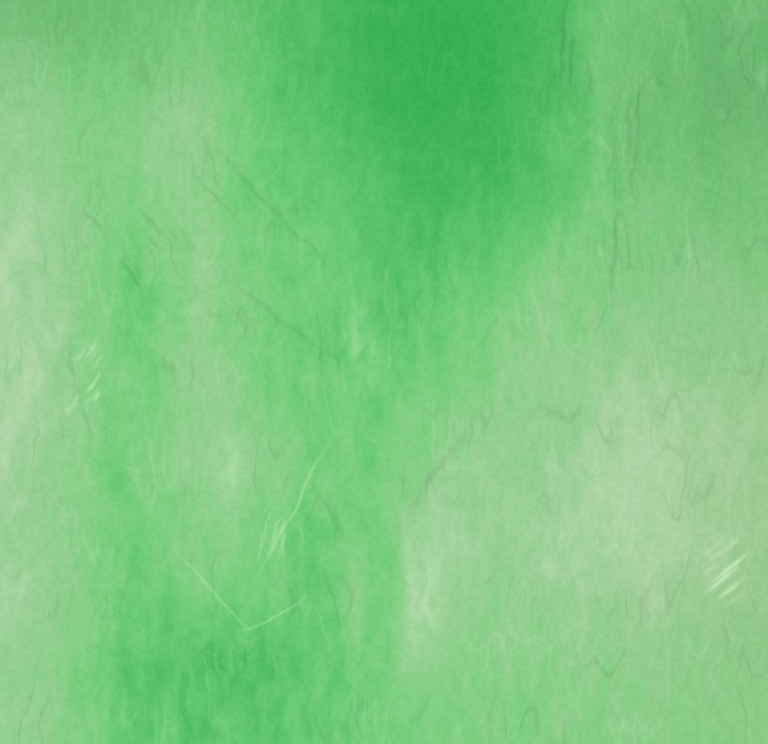
This texture is drawn by a Shadertoy shader. Its source:

```glsl
// Cloudy green jade with pale veils, fine sparse fibres and thin bright scratches

float hash(vec2 p) {
    vec3 q = fract(p.xyx * vec3(0.1031, 0.1030, 0.0973));
    q += dot(q, q.yzx + 33.33);
    return fract((q.x + q.y) * q.z);
}

vec2 gradientAt(vec2 cell) {
    float angle = 6.2832 * hash(cell);
    return vec2(cos(angle), sin(angle));
}

float gradientNoise(vec2 p) {
    vec2 i = floor(p), f = fract(p), e = vec2(1, 0);
    vec2 u = f * f * f * (f * (f * 6.0 - 15.0) + 10.0);
    float low = mix(dot(gradientAt(i), f), dot(gradientAt(i + e), f - e), u.x);
    float high = mix(dot(gradientAt(i + e.yx), f - e.yx), dot(gradientAt(i + 1.0), f - 1.0), u.x);
    return mix(low, high, u.y);
}

float fbm(vec2 p) {
    float sum = 0.0, amplitude = 1.0;
    for (int i = 0; i < 4; i++) {
        sum += amplitude * gradientNoise(p);
        p = mat2(1.6, 0.5, -0.5, 1.9) * p + 7.3;
        amplitude *= 0.5;
    }
    return sum;
}

float blob(vec2 p, vec2 center, vec2 radius) {
    vec2 d = (p - center) / radius;
    return exp(-dot(d, d));
}

// Thin upright threads along noise contours, shown only in patches
float fibres(vec2 p) {
    float thread = 1.0 - smoothstep(0.0, 0.09, abs(gradientNoise(p * vec2(36, 9))));
    return thread * smoothstep(0.0, 0.4, gradientNoise(p * 13.0 + 4.0));
}

// Soft line that fades towards both ends
float scratch(vec2 p, vec2 a, vec2 b, float width) {
    vec2 d = b - a;
    float t = clamp(dot(p - a, d) / dot(d, d), 0.0, 1.0);
    float r = length(p - a - d * t) / (width + 0.3 / iResolution.y);
    return exp(-r * r) * (0.25 + 3.0 * t * (1.0 - t));
}

// Short scattered scratches, all leaning about the same way
float scratchCluster(vec2 p, vec2 center, vec2 spread, vec2 lean, float width) {
    float sum = 0.0;
    for (int i = 0; i < 10; i++) {
        vec2 id = vec2(float(i) * 3.7, 50.0 * center.x + 90.0 * center.y);
        vec2 start = center + spread * (vec2(hash(id), hash(id + 5.1)) * 2.0 - 1.0);
        vec2 end = start + lean * (0.4 + hash(id + 9.2)) + 0.01 * (hash(id + 2.4) - 0.5);
        sum = max(sum, scratch(p, start, end, width) * (0.2 + 0.8 * hash(id + 8.8)));
    }
    return sum;
}

// Colour from the palest veil (0) to the deepest stone (1)
vec3 jade(float depth) {
    vec3 c = mix(vec3(0.69, 0.84, 0.66), vec3(0.58, 0.81, 0.57), smoothstep(-0.05, 0.28, depth));
    c = mix(c, vec3(0.51, 0.815, 0.52), smoothstep(0.23, 0.5, depth));
    c = mix(c, vec3(0.42, 0.795, 0.46), smoothstep(0.43, 0.7, depth));
    return mix(c, vec3(0.21, 0.69, 0.32), smoothstep(0.6, 1.1, depth));
}

void mainImage(out vec4 fragColor, in vec2 fragCoord) {
    vec2 uv = fragCoord / iResolution.xy;
    vec2 p = uv + 0.022 * vec2(fbm(uv * 5.0), fbm(uv * 5.0 + 31.0));
    vec2 bent = uv + 0.008 * vec2(fbm(uv * 18.0), fbm(uv * 18.0 + 9.0));

    // Deep body: a broad top with a firm right rim, narrowing down and left
    float rim = 1.0 - smoothstep(0.74, 0.81, p.x + 0.5 * max(0.78 - p.y, 0.0));
    float depth = 0.53;
    depth += 0.44 * rim * blob(p, vec2(0.57, 1.0), vec2(0.30, 0.25));
    depth += 0.22 * rim * blob(p, vec2(0.60, 0.72), vec2(0.16, 0.24));
    depth += 0.26 * blob(p, vec2(0.26, 0.08), vec2(0.17, 0.19));
    depth += 0.12 * blob(p, vec2(0.15, 0.45), vec2(0.05, 0.34));
    depth += 0.08 * blob(p, vec2(0.48, 0.40), vec2(0.10, 0.30));

    // Pale veils, one cut off by a curved left border
    float border = p.x - 0.512 - 3.8 * pow(max(p.y - 0.28, 0.0), 2.0);
    depth -= 0.32 * smoothstep(-0.01, 0.03, border) * blob(p, vec2(0.55, 0.22), vec2(0.07, 0.13));
    depth -= 0.50 * blob(p, vec2(-0.01, 0.56), vec2(0.13, 0.38));
    depth -= 0.26 * blob(p, vec2(0.02, 0.08), vec2(0.12, 0.20));
    depth -= 0.52 * blob(p, vec2(0.86, 0.34), vec2(0.26, 0.28));
    depth -= 0.30 * blob(p, vec2(0.28, 0.37), vec2(0.08, 0.14));
    depth -= 0.34 * blob(p, vec2(0.24, 0.84), vec2(0.07, 0.15));
    depth -= 0.24 * blob(p, vec2(0.265, 0.62), vec2(0.03, 0.10));
    depth -= 0.20 * blob(p, vec2(0.46, 0.18), vec2(0.013, 0.10));

    // Clouding and upright streaks, calmer in the deep top
    float calm = 1.0 - 0.7 * rim * blob(uv, vec2(0.57, 0.95), vec2(0.25, 0.32));
    depth += calm * (0.11 * fbm(p * 6.0 + 12.0) + 0.11 * fbm(p * vec2(26, 7)));
    depth += calm * 0.13 * fbm(bent * vec2(48, 17) + 5.0);
    vec3 color = jade(depth);

    // Duller upper corners and a slightly olive right side
    float dull = 0.9 * blob(p, vec2(1.0, 0.90), vec2(0.23, 0.24))
               + 0.75 * blob(p, vec2(0.08, 1.04), vec2(0.24, 0.14));
    color = mix(color, vec3(0.40, 0.70, 0.43), dull * (0.9 + 0.3 * fbm(p * vec2(24, 6))));
    color = mix(color, vec3(0.58, 0.75, 0.52), 0.45 * blob(p, vec2(1.05, 0.25), vec2(0.2, 0.4)));

    // Dark creases and threads
    float crease = 0.7 * scratch(bent, vec2(0.28, 0.80), vec2(0.43, 0.64), 0.003);
    crease += 0.6 * scratch(bent, vec2(0.29, 0.63), vec2(0.44, 0.51), 0.0025);
    crease += 0.6 * scratch(bent, vec2(0.61, 0.43), vec2(0.52, 0.29), 0.005);
    crease += scratchCluster(bent, vec2(0.77, 0.73), vec2(0.08, 0.15), vec2(0.01, 0.10), 0.0025);
    crease += scratchCluster(bent, vec2(0.20, 0.68), vec2(0.10), vec2(0.03, -0.04), 0.0025);
    color *= 1.0 - 0.08 * crease - 0.055 * calm * fibres(bent);

    // Bright flecks, scratches and glints
    float fleck = blob(p, vec2(0.467, 0.55), vec2(0.018, 0.06)) + blob(p, vec2(0.30, 0.37), vec2(0.02, 0.04))
                + blob(p, vec2(0.55, 0.20), vec2(0.03, 0.07));
    float bright = fleck * (0.25 + 0.35 * fbm(bent * vec2(70, 30))) + 0.14 * calm * fibres(bent + 3.3);
    bright += 0.35 * scratch(bent, vec2(0.43, 0.41), vec2(0.34, 0.23), 0.0015);
    bright += 0.3 * scratch(bent, vec2(0.23, 0.26), vec2(0.33, 0.15), 0.0015);
    bright += 0.4 * scratch(bent, vec2(0.32, 0.15), vec2(0.40, 0.20), 0.0015);
    bright += 0.6 * scratchCluster(bent, vec2(0.11, 0.48), vec2(0.02, 0.04), vec2(0.015, 0.03), 0.002);
    bright += 0.4 * scratchCluster(bent, vec2(0.35, 0.27), vec2(0.02, 0.03), vec2(0.01, 0.04), 0.0015);
    bright += 0.8 * scratchCluster(uv, vec2(0.925, 0.215), vec2(0.02, 0.04), vec2(0.035, 0.03), 0.0025);
    color = mix(color, vec3(0.80, 0.94, 0.75), clamp(bright, 0.0, 1.0));

    // Fine grain
    color += 0.022 * gradientNoise(uv * 190.0) + 0.02 * fbm(uv * vec2(90, 60));
    fragColor = vec4(clamp(color, 0.0, 1.0), 1.0);
}
```
